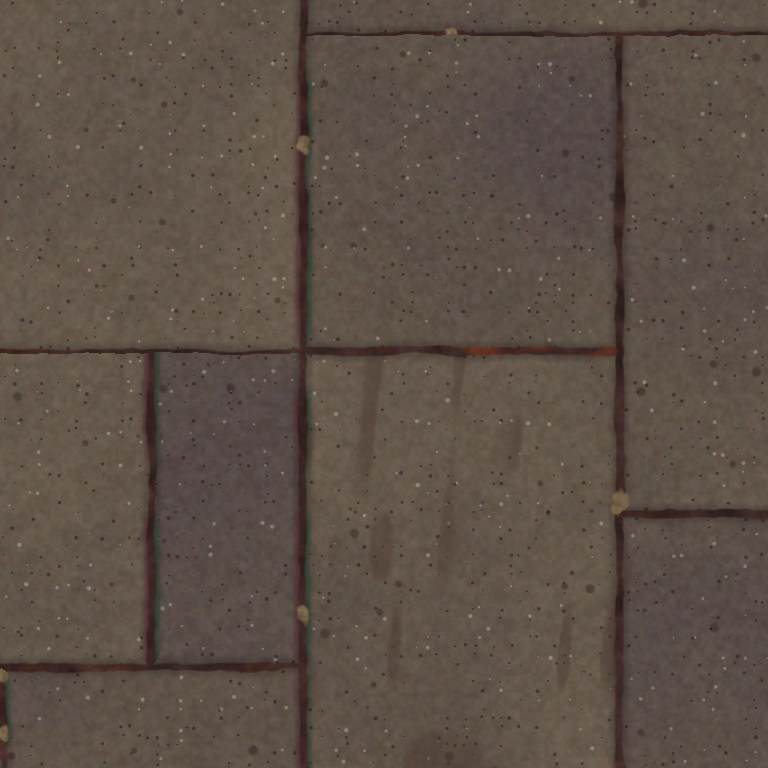
Write a WebGL 2 fragment shader that draws this texture.

```glsl
#version 300 es
precision highp float;
uniform vec2 u_resolution;
out vec4 outColor;

#define COLUMN_A 0.395
#define COLUMN_B 0.807
#define JOINT_HALF 0.0052
#define GRAIN 0.085
#define STAIN 1.9
#define MAUVE vec3(0.335, 0.287, 0.28)
#define STONE vec3(0.37, 0.322, 0.28)
#define WARM vec3(0.415, 0.36, 0.305)
#define SOIL vec3(0.15, 0.095, 0.09)
#define RUST vec3(0.42, 0.20, 0.13)
#define DEBRIS vec3(0.50, 0.42, 0.31)

float hash(vec2 p) {
  vec3 q = fract(p.xyx * 0.1031);
  q += dot(q, q.yzx + 33.33);
  return fract((q.x + q.y) * q.z);
}

float noise(vec2 p) {
  vec2 i = floor(p), f = fract(p);
  f = f * f * (3.0 - 2.0 * f);
  return mix(mix(hash(i), hash(i + vec2(1, 0)), f.x),
             mix(hash(i + vec2(0, 1)), hash(i + 1.0), f.x), f.y);
}

float fbm(vec2 p) {
  float sum = 0.0, amp = 0.5;
  for (int i = 0; i < 5; i++) {
    sum += amp * noise(p);
    p = mat2(1.6, 1.2, -1.2, 1.6) * p + 7.3;
    amp *= 0.5;
  }
  return sum;
}

// One jittered round speck in some cells of a grid
float speck(vec2 p, float cells, float density) {
  vec2 q = p * cells, id = floor(q);
  vec2 centre = 0.3 + 0.4 * vec2(hash(id + 3.1), hash(id + 8.7));
  float radius = mix(0.1, 0.3, hash(id + 15.3));
  float shape = 1.0 - smoothstep(radius * 0.4, radius, length(fract(q) - centre));
  return shape * step(1.0 - density, hash(id + 21.9));
}

// Bounds of the slab under p; tone runs mauve 0, stone 1, warm 2
void slabAt(vec2 p, out vec2 lo, out vec2 hi, out float tone) {
  bool left = p.x < COLUMN_A, right = p.x > COLUMN_B;
  vec2 cuts = left ? vec2(0.132, 0.539) : right ? vec2(0.331, 0.954) : vec2(0.543, 0.954);
  vec3 tones = left ? vec3(0.8, 1.25, 1.6) : right ? vec3(0.6, 1.05, 1.2) : vec3(1.5, 0.95, 1.2);
  bool bottom = p.y < cuts.x, top = p.y > cuts.y;
  tone = bottom ? tones.x : top ? tones.z : tones.y;
  lo = vec2(left ? -1.0 : right ? COLUMN_B : COLUMN_A, bottom ? -1.0 : top ? cuts.y : cuts.x);
  hi = vec2(left ? COLUMN_A : right ? 2.0 : COLUMN_B, bottom ? cuts.x : top ? cuts.y : 2.0);
  if (left && bottom) lo.x = 0.004;
  if (left && !bottom && !top) {
    float middle = COLUMN_A * 0.5;
    if (p.x < middle) hi.x = middle;
    else { lo.x = middle; tone = 0.15; }
  }
  if (!left && top) { lo.x = COLUMN_A; hi.x = 2.0; }
}

void main() {
  vec2 uv = gl_FragCoord.xy / u_resolution;
  float px = 1.0 / min(u_resolution.x, u_resolution.y);
  vec2 p = uv + 0.004 * (vec2(noise(uv * 13.0), noise(uv * 13.0 + 40.0)) - 0.5)
              + 0.003 * (vec2(noise(uv * 70.0), noise(uv * 70.0 + 90.0)) - 0.5);
  vec2 lo, hi;
  float tone;
  slabAt(p, lo, hi, tone);

  // Nearest edge on each axis and signed offset from it
  vec2 edge = mix(hi, lo, step(p - lo, hi - p));
  vec2 offset = p - edge, dist = abs(offset);
  bool upright = dist.x < dist.y;
  float d = min(dist.x, dist.y);
  float along = upright ? uv.y : uv.x;
  float line = upright ? edge.x : edge.y + 3.0;

  // Slab face: stains, a mauve patch, grain, specks
  tone += STAIN * (fbm(uv * 5.0 + floor(lo * 9.0)) - 0.48);
  tone -= 0.9 * exp(-dot(uv - vec2(0.71, 0.82), uv - vec2(0.71, 0.82)) * 90.0);
  vec3 color = mix(mix(MAUVE, STONE, clamp(tone, 0.0, 1.0)), WARM, clamp(tone - 1.0, 0.0, 1.0));
  float grain = 0.4 * noise(uv * 95.0) + 0.35 * noise(uv.yx * 190.0) + 0.25 * noise(uv * 330.0);
  color += GRAIN * (grain - 0.5);
  color += 0.02 * (vec3(noise(uv * 120.0), noise(uv * 120.0 + 50.0), noise(uv * 120.0 + 99.0)) - 0.5);
  color = mix(color, SOIL, 0.55 * speck(uv, 85.0, 0.16) + 0.4 * speck(uv + 0.37, 32.0, 0.05));
  color += 0.17 * speck(uv + 0.61, 75.0, 0.07);

  // Faint upright scrapes on the lower middle slab
  float scrape = smoothstep(0.72, 0.88, noise(vec2(uv.x * 36.0 - uv.y * 3.0, uv.y * 7.0)));
  float scraped = step(COLUMN_A, p.x) * step(p.x, COLUMN_B) * step(p.y, 0.543);
  color = mix(color, vec3(0.29, 0.21, 0.18), 0.4 * scrape * scraped);

  // Worn rim and colour fringes beside the left upright joints
  color *= 1.0 - 0.18 * (1.0 - smoothstep(0.004, 0.018, d));
  float patchy = smoothstep(0.3, 0.65, noise(vec2(along * 17.0, line * 31.0)));
  float fringe = (1.0 - smoothstep(0.006, 0.013, dist.x)) * (1.0 - smoothstep(0.42, 0.6, uv.x));
  vec3 fringeColor = offset.x > 0.0 ? vec3(0.17, 0.26, 0.20) : vec3(0.34, 0.18, 0.21);
  color = mix(color, fringeColor, 0.75 * fringe * patchy);

  // Joint soil with uneven width, brown fill and rust
  float width = JOINT_HALF * mix(0.55, 1.2, noise(vec2(along * 24.0, line * 47.0)));
  float joint = 1.0 - smoothstep(width - px, width + max(px, 0.0025), d);
  float rusty = smoothstep(0.5, 0.8, noise(uv * vec2(24.0, 60.0)));
  float centreJoint = step(COLUMN_A, uv.x) * (1.0 - smoothstep(0.01, 0.03, abs(uv.y - 0.543)));
  vec3 fill = mix(SOIL, vec3(0.30, 0.20, 0.19), 0.8 * noise(uv * 42.0 + 11.0));
  fill = mix(fill, RUST, rusty * (upright ? 0.15 : mix(0.25, 0.9, centreJoint)));
  color = mix(color, fill * (0.8 + 0.4 * grain), joint * 0.94);

  // Scattered debris caught along the joints
  float cell = floor(along * 13.0), seed = floor(line * 500.0);
  float slide = (fract(along * 13.0) - mix(0.35, 0.65, hash(vec2(cell, seed)))) / 13.0;
  float size = mix(0.007, 0.014, hash(vec2(seed, cell + 5.0)));
  float clump = length(vec2(slide * 0.6, d)) + 0.008 * (noise(uv * 110.0) - 0.5);
  float present = step(0.8, hash(vec2(cell + 9.0, seed + 4.0)));
  vec3 debris = mix(DEBRIS, RUST, 0.7 * centreJoint) * (0.75 + 0.5 * grain);
  color = mix(color, debris, 0.85 * present * (1.0 - smoothstep(size * 0.5, size, clump)));

  outColor = vec4(clamp(color, 0.0, 1.0), 1.0);
}
```
